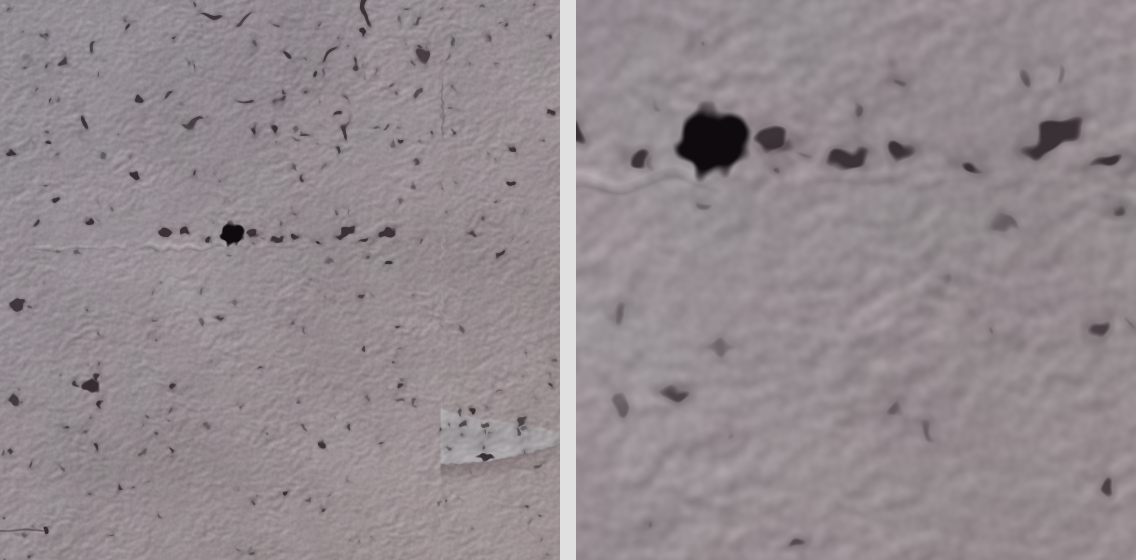
Left: the whole. Right: its middle third, enlarged.
This texture is drawn by a Shadertoy shader. Its source:

```glsl
// Weathered grey concrete: embossed gradient noise for the rough skin,
// hashed cells of warped ellipses for the pits and worm-like voids,
// plus board seams and a pale wedge of filler with a shadow below.

vec2 hash2(vec2 p) {
    vec3 q = fract(p.xyx * vec3(.1031, .1030, .0973));
    q += dot(q, q.yzx + 33.33);
    return fract((q.xx + q.yz) * q.zy);
}

vec2 gradient(vec2 cell) {
    float a = 6.2832 * hash2(cell + 71.).x;
    return vec2(cos(a), sin(a));
}

float gnoise(vec2 p) {
    vec2 i = floor(p), f = p - i;
    vec2 u = f * f * f * (f * (f * 6. - 15.) + 10.);
    vec2 e = vec2(1, 0);
    float low = mix(dot(gradient(i), f), dot(gradient(i + e), f - e), u.x);
    float high = mix(dot(gradient(i + e.yx), f - e.yx), dot(gradient(i + 1.), f - 1.), u.x);
    return mix(low, high, u.y);
}

vec2 rotate(vec2 p, float a) {
    return vec2(cos(a) * p.x + sin(a) * p.y, cos(a) * p.y - sin(a) * p.x);
}

float height(vec2 uv) {
    vec2 p = rotate(uv, .4);
    p += .008 * gnoise(uv * 23.);
    return .5 * gnoise(p * vec2(40, 62)) + .5 * gnoise(p * vec2(78, 125) + 17.);
}

float edge(float d, float softness) {
    float w = max(softness, 1. / iResolution.y);
    return 1. - smoothstep(-w, w, d);
}

float ellipse(vec2 p, float radius, float stretch) {
    return length(p / vec2(stretch, 1)) - radius;
}

// Coverage of scattered pits, thinning out away from a focus
float pits(vec2 uv, float cells, float share, float size, float stretch, vec2 focus, vec2 spread) {
    float cover = 0.;
    vec2 home = floor(uv * cells);
    for (int k = 0; k < 9; k++) {
        vec2 cell = home + vec2(k % 3, k / 3) - 1.;
        vec2 place = hash2(cell + cells), kind = hash2(cell + cells * 3. + 40.);
        vec2 center = (cell + .15 + .7 * place) / cells;
        vec2 away = (center - focus) / spread;
        if (kind.x > share * exp(-dot(away, away))) continue;
        float radius = size * mix(.4, 1., kind.y * kind.y);
        float angle = 6.2832 * fract(kind.y * 17. + place.x);
        float d = ellipse(rotate(uv - center, angle), radius, mix(1., stretch, place.y));
        float body = edge(d, .002) * mix(.5, 1., kind.y);
        cover = max(cover, max(body, .22 * edge(d - .003, .004)));
    }
    return cover;
}

void mainImage(out vec4 fragColor, in vec2 fragCoord) {
    vec2 uv = fragCoord / iResolution.y;
    vec2 wobble = vec2(gnoise(uv * 75.), gnoise(uv * 75. + 31.));
    vec2 sway = vec2(gnoise(uv * 32. + 5.), gnoise(uv * 32. + 53.));
    vec2 rough = uv + .008 * wobble;

    // Rough skin with smoother patches, lit from the upper left
    vec2 lightStep = vec2(-.002, .003);
    float relief = height(uv - lightStep) - height(uv + lightStep);
    relief *= 1. + .9 * gnoise(uv * 11. + 44.);
    float broad = gnoise(uv * 3.) + .7 * gnoise(uv * 8. + 8.) + .5 * gnoise(uv * 24. + 2.);
    vec3 color = vec3(.586, .552, .569);
    color += vec3(.018, .006, -.006) * (uv.x - uv.y);
    color += .088 * relief + .036 * broad + .03 * gnoise(uv * 170.);
    color += vec3(.01, -.006, .004) * gnoise(uv * 14. + 90.);

    // Horizontal and vertical board seams
    float broken = smoothstep(-.15, .3, gnoise(uv * vec2(18, 6) + 3.));
    float seam = uv.y - .558 - .012 * uv.x + .012 * sway.y;
    float seamFade = 1. - smoothstep(.3, .75, uv.x);
    color += .09 * broken * seamFade * (edge(abs(seam) - .002, .004) - edge(abs(seam + .007) - .001, .003));
    float joint = edge(abs(rough.x - .79) - .0012, .0025);
    float gaps = smoothstep(-.2, .25, gnoise(uv * vec2(3, 19) + 60.));
    color += joint * gaps * mix(.05, -.13, smoothstep(.58, .68, uv.y)) * (1. - smoothstep(.85, .93, uv.y));
    float ridge = edge(ellipse(rough - vec2(.74, .425), .006, 8.), .005);
    color += .035 * ridge;

    // Pale filler wedge and its shadow
    float along = clamp((uv.x - .787) / .213, 0., 1.);
    float top = mix(.27, .23, sqrt(along) * .4 + along * .6) + .006 * sway.x;
    float bottom = .172 + .036 * along * along + .004 * wobble.y;
    float inside = edge(.787 - uv.x, .002);
    float wedge = inside * edge(max(uv.y - top, bottom - uv.y), .003);
    float shade = inside * smoothstep(bottom - .04, bottom, uv.y) * edge(uv.y - bottom, .002);
    color -= .13 * shade * (1. - .6 * along);
    color = mix(color, vec3(.645, .635, .645) + .08 * relief + .1 * gnoise(uv * 25.), .85 * wedge);

    // Scattered pits, worm voids and speckled clusters
    float dark = pits(rough, 27., .12, .0058, 1.8, vec2(.5, .6), vec2(1.2));
    dark = max(dark, .55 * pits(rough, 41., .11, .004, 2.2, vec2(.5), vec2(3)));
    dark = max(dark, pits(rough, 8., .06, .0125, 1.5, vec2(.2, .3), vec2(.6)));
    dark = max(dark, .95 * pits(uv + .026 * sway, 15., .9, .0068, 3.6, vec2(.42, .92), vec2(.3, .12)));
    dark = max(dark, .7 * pits(rough, 33., .5, .0048, 2.5, vec2(.85, .87), vec2(.13, .1)));
    dark = max(dark, .8 * pits(rough, 47., .85, .0055, 2., vec2(.86, .23), vec2(.06, .035)));
    dark = max(dark, edge(ellipse(rough - vec2(.867, .184), .006, 2.4), .002));
    dark = max(dark, edge(ellipse(rough - vec2(.162, .311), .0115, 1.5), .003));

    // Row of voids along the seam, led by one deep hole
    for (int i = 0; i < 11; i++) {
        vec2 r = hash2(vec2(i, 207));
        vec2 center = vec2(.29 + .039 * float(i) + .015 * r.x, .567 + .024 * r.y);
        float d = ellipse(rotate(rough - center, r.x - .5), .004 + .004 * r.y, 1. + 1.6 * r.x);
        dark = max(dark, max(.95 * edge(d, .002), .2 * edge(d - .003, .004)));
    }
    float hole = edge(ellipse(rough - vec2(.415, .582), .0185, 1.15), .003);
    float crack = edge(max(abs(uv.y - .053 + .004 * sway.x) - .0015, uv.x - .085), .002);
    dark = max(dark, max(.55 * crack, edge(length(rough - vec2(.084, .053)) - .006, .002)));

    color = mix(color, vec3(.17, .135, .155), .9 * dark);
    color = mix(color, vec3(.055, .04, .05), hole);
    fragColor = vec4(clamp(color, 0., 1.), 1);
}
```
